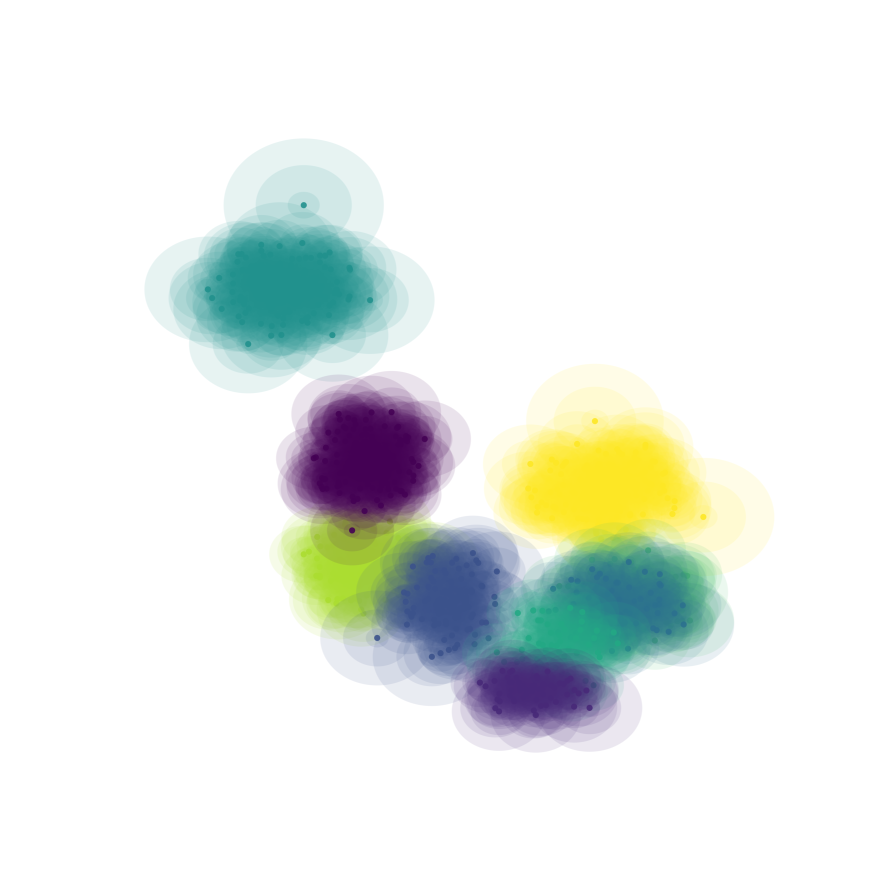
A Shadertoy shader for this background:

```glsl
// Soft clusters of scattered points on white, coloured along a violet-to-yellow scale.
// Each point is a dot inside three nested translucent ellipses; cluster points follow
// a jittered golden-angle spiral, with wider halos towards the rim.

const float ASPECT = 1.2;   // width over height of a halo

vec2 hash2(vec2 v) {
    vec3 q = fract(v.xyx * vec3(0.1031, 0.1030, 0.0973));
    q += dot(q, q.yzx + 33.33);
    return fract((q.xx + q.yz) * q.zy);
}

// Antialiased coverage of a disc, given the distance to its centre
float disc(float dist, float radius) {
    float px = 1.0 / iResolution.y;
    return 1.0 - smoothstep(-0.7 * px, 0.7 * px, dist - radius);
}

// One point: nested halos, then its solid dot
void point(inout vec3 col, vec2 p, vec2 centre, float radius, vec3 tint) {
    vec2 d = p - centre;
    float dist = length(d / vec2(ASPECT, 1.0));
    if (dist > radius + 0.01) return;
    for (int ring = 0; ring < 3; ring++) {
        float size = radius * (1.0 - 0.4 * float(ring));
        col = mix(col, tint, 0.11 * disc(dist, size));
    }
    col = mix(col, tint, 0.9 * disc(length(d), 0.0034));
}

// A spiral of points, drawn from the core outwards
void cluster(inout vec3 col, vec2 p, vec2 centre, vec2 spread, float halo, int count, vec3 tint) {
    vec2 reach = spread * 1.15 + halo * 1.2 * vec2(ASPECT, 1.0) + 0.01;
    if (any(greaterThan(abs(p - centre), reach))) return;
    for (int i = 0; i < count; i++) {
        float t = pow((float(i) + 0.5) / float(count), 0.72);
        vec2 h = hash2(vec2(float(i) + 1.7, 91.0 * centre.x + 57.0 * centre.y));
        float angle = 2.39996 * float(i) + 1.2 * h.x;
        vec2 offset = spread * t * (0.85 + 0.3 * h.y) * vec2(cos(angle), sin(angle));
        float radius = mix(0.026, halo, pow(t, 5.0)) * (0.8 + 0.4 * h.x);
        point(col, p, centre + offset, radius, tint);
    }
}

void mainImage(out vec4 fragColor, in vec2 fragCoord) {
    vec2 p = fragCoord / iResolution.xy;
    vec3 col = vec3(1.0);

    vec3 violet = vec3(0.267, 0.004, 0.329);
    vec3 indigo = vec3(0.280, 0.160, 0.470);
    vec3 blue   = vec3(0.230, 0.320, 0.545);
    vec3 ocean  = vec3(0.170, 0.440, 0.557);
    vec3 teal   = vec3(0.128, 0.567, 0.551);
    vec3 green  = vec3(0.135, 0.659, 0.518);
    vec3 leaf   = vec3(0.300, 0.750, 0.420);
    vec3 lime   = vec3(0.670, 0.865, 0.190);
    vec3 yellow = vec3(0.993, 0.906, 0.144);

    // Teal island, upper left, with its far strays
    point(col, p, vec2(0.339, 0.771), 0.0745, teal);
    point(col, p, vec2(0.232, 0.677), 0.059, teal);
    point(col, p, vec2(0.413, 0.665), 0.060, teal);
    point(col, p, vec2(0.277, 0.616), 0.055, teal);
    point(col, p, vec2(0.371, 0.626), 0.052, teal);
    cluster(col, p, vec2(0.315, 0.679), vec2(0.078, 0.052), 0.042, 120, teal);

    // Yellow cluster, right
    point(col, p, vec2(0.664, 0.530), 0.064, yellow);
    point(col, p, vec2(0.785, 0.423), 0.066, yellow);
    cluster(col, p, vec2(0.676, 0.455), vec2(0.088, 0.052), 0.040, 130, yellow);

    // Lime below violet
    cluster(col, p, vec2(0.408, 0.369), vec2(0.072, 0.050), 0.040, 110, lime);
    point(col, p, vec2(0.378, 0.538), 0.044, violet);
    point(col, p, vec2(0.437, 0.540), 0.046, violet);
    point(col, p, vec2(0.474, 0.510), 0.043, violet);
    cluster(col, p, vec2(0.411, 0.484), vec2(0.061, 0.055), 0.036, 120, violet);
    point(col, p, vec2(0.393, 0.408), 0.039, violet);

    // Blue bridge, bottom centre
    point(col, p, vec2(0.421, 0.288), 0.053, blue);
    point(col, p, vec2(0.482, 0.267), 0.055, blue);
    cluster(col, p, vec2(0.502, 0.328), vec2(0.060, 0.058), 0.042, 85, blue);

    // Overlapping greens and blues, lower right
    point(col, p, vec2(0.755, 0.339), 0.048, leaf);
    cluster(col, p, vec2(0.705, 0.332), vec2(0.080, 0.050), 0.040, 80, leaf);
    point(col, p, vec2(0.763, 0.303), 0.047, ocean);
    cluster(col, p, vec2(0.685, 0.322), vec2(0.080, 0.050), 0.040, 65, ocean);
    cluster(col, p, vec2(0.620, 0.278), vec2(0.075, 0.048), 0.036, 50, green);

    // Indigo foot
    point(col, p, vec2(0.557, 0.206), 0.044, indigo);
    point(col, p, vec2(0.658, 0.210), 0.049, indigo);
    point(col, p, vec2(0.598, 0.202), 0.042, indigo);
    cluster(col, p, vec2(0.592, 0.231), vec2(0.064, 0.025), 0.036, 50, indigo);

    fragColor = vec4(col, 1.0);
}
```
